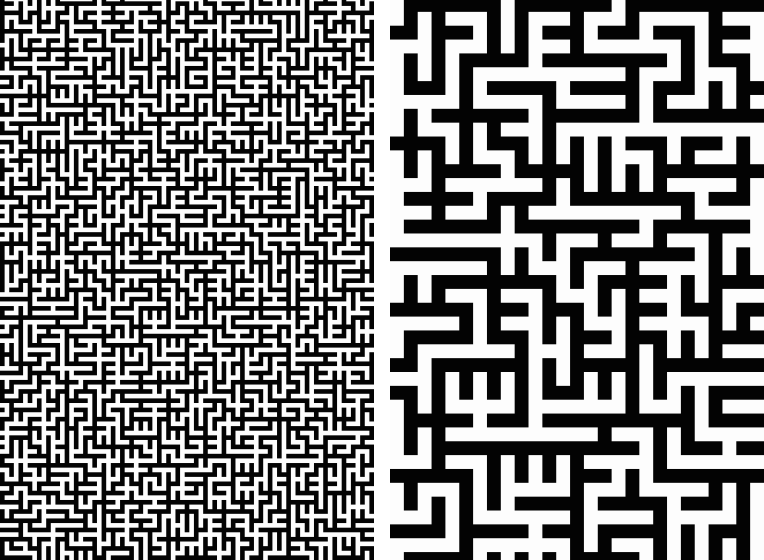
Left: the whole. Right: its middle third, enlarged.
A Shadertoy shader for this pattern:

```glsl
// Draws a dense black and white maze on a square grid of cells.
// Walls form a random minimum spanning tree: an edge between two nodes stays
// unless lighter edges already join its ends (flood fill in a small window).

#define CELLS_ACROSS 81.0
#define WINDOW 3
#define SWEEPS 9
#define SEED 71u
#define WALL_COLOR vec3(0.012)
#define PATH_COLOR vec3(0.994)

const int ROWS = 2 * WINDOW + 1;
const int COLUMNS = 2 * WINDOW + 2;

// Random weight of the edge leaving a node along x (axis 0) or y (axis 1).
uint edgeWeight(ivec2 node, int axis) {
    uvec2 q = uvec2(node + 512);
    uint h = (q.x << 16) ^ (q.y << 1) ^ uint(axis) ^ (SEED << 11);
    h = (h ^ (h >> 16)) * 0x7feb352du;
    h = (h ^ (h >> 15)) * 0x846ca68bu;
    return h ^ (h >> 16);
}

// Spreads the reached bits of one row to their linked neighbours.
uint spread(uint reached, uint links) {
    for (int i = 0; i < 2; i++)
        reached |= ((reached << 1) & links) | ((reached & links) >> 1);
    return reached;
}

// True if no path of lighter edges joins the two ends of this edge.
bool edgeIsWall(ivec2 node, int axis) {
    ivec2 along = axis == 0 ? ivec2(1, 0) : ivec2(0, 1);
    ivec2 across = along.yx;
    uint limit = edgeWeight(node, axis);
    uint rowLinks[ROWS], columnLinks[ROWS], reached[ROWS];

    // Collect the lighter edges as one bit mask per row.
    for (int r = 0; r < ROWS; r++) {
        rowLinks[r] = 0u;
        columnLinks[r] = 0u;
        reached[r] = 0u;
        for (int i = 0; i < COLUMNS; i++) {
            ivec2 q = node + along * (i - WINDOW) + across * (r - WINDOW);
            if (edgeWeight(q, axis) < limit) rowLinks[r] |= 2u << i;
            if (edgeWeight(q, 1 - axis) < limit) columnLinks[r] |= 1u << i;
        }
    }

    // Flood from the first end, sweeping up and down the rows.
    reached[WINDOW] = 1u << WINDOW;
    for (int s = 0; s < SWEEPS; s++) {
        for (int r = 0; r < ROWS; r++) {
            if (r > 0) reached[r] |= reached[r - 1] & columnLinks[r - 1];
            reached[r] = spread(reached[r], rowLinks[r]);
        }
        for (int r = ROWS - 2; r >= 0; r--) {
            reached[r] |= reached[r + 1] & columnLinks[r];
            reached[r] = spread(reached[r], rowLinks[r]);
        }
    }
    return (reached[WINDOW] & (2u << WINDOW)) == 0u;
}

// Even cells are nodes, odd cells are open, mixed cells are edges.
float wallCell(ivec2 cell) {
    ivec2 parity = cell & 1;
    if (parity.x == parity.y) return float(1 - parity.x);
    return edgeIsWall(cell >> 1, parity.y) ? 1.0 : 0.0;
}

void mainImage(out vec4 fragColor, in vec2 fragCoord) {
    float pixel = min(CELLS_ACROSS / iResolution.x, 1.0);
    vec2 p = fragCoord * CELLS_ACROSS / iResolution.x;

    // Box filter over the four nearest cells.
    vec2 corner = floor(p - 0.5);
    vec2 t = clamp((p - corner - 1.0) / pixel + 0.5, 0.0, 1.0);
    float wall = 0.0;
    for (int k = 0; k < 4; k++) {
        ivec2 offset = ivec2(k & 1, k >> 1);
        vec2 share = mix(1.0 - t, t, vec2(offset));
        float area = share.x * share.y;
        if (area > 0.0) wall += area * wallCell(ivec2(corner) + offset);
    }
    fragColor = vec4(mix(PATH_COLOR, WALL_COLOR, wall), 1.0);
}
```
